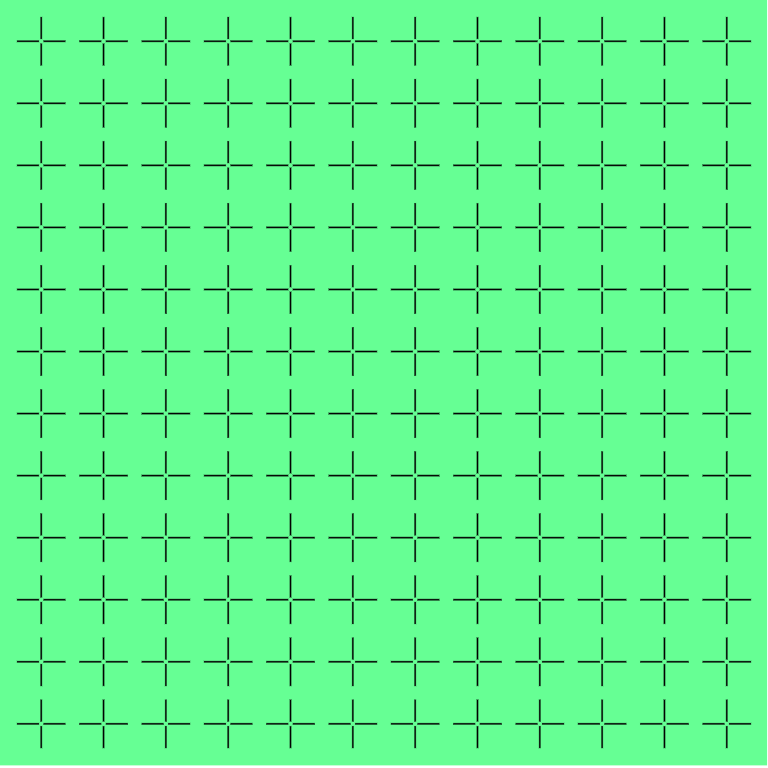
Reproduce this pattern procedurally as a WebGL 1 fragment shader.

```glsl
precision highp float;
// Twelve by twelve grid of thin black open-centred crosses on a mint sheet with a pale trimmed edge.

#define GRID_COUNT 12.0
#define PITCH vec2(0.08115, 0.0808)
#define GRID_CENTER vec2(0.5, 0.5019)
#define ARM_INNER 0.0030
#define ARM_OUTER 0.0315
#define LINE_HALF_WIDTH 0.00102
#define EDGE_PIXELS 0.85
#define GROUND_COLOR vec3(0.40, 1.00, 0.58)
#define INK_COLOR vec3(0.0)
#define TRIM_COLOR vec3(1.0)
#define TRIM_RIGHT_BOTTOM vec2(0.0012, 0.0034)

uniform vec2 u_resolution;

// Signed distance to a mirrored pair of arms lying along x.
float armPair(vec2 p) {
    vec2 q = abs(p);
    float middle = 0.5 * (ARM_INNER + ARM_OUTER);
    float halfLength = 0.5 * (ARM_OUTER - ARM_INNER);
    return max(abs(q.x - middle) - halfLength, q.y - LINE_HALF_WIDTH);
}

float openCross(vec2 p) {
    return min(armPair(p), armPair(p.yx));
}

void main() {
    float side = min(u_resolution.x, u_resolution.y);
    vec2 uv = (gl_FragCoord.xy - 0.5 * u_resolution) / side + 0.5;

    // Nearest cell of the finite grid, then the offset from its centre.
    vec2 grid = (uv - GRID_CENTER) / PITCH + 0.5 * GRID_COUNT;
    vec2 cell = clamp(floor(grid), 0.0, GRID_COUNT - 1.0);
    vec2 local = (grid - cell - 0.5) * PITCH;

    // Soft edge on each side of the outline.
    float edge = EDGE_PIXELS / side;
    float ink = 1.0 - smoothstep(-edge, edge, openCross(local));
    vec3 color = mix(GROUND_COLOR, INK_COLOR, ink);

    // Pale strips along the right and bottom, blended by pixel coverage.
    vec2 inset = vec2(1.0 - uv.x, uv.y) - TRIM_RIGHT_BOTTOM;
    vec2 sheet = clamp(inset * side + 0.5, 0.0, 1.0);
    color = mix(TRIM_COLOR, color, sheet.x * sheet.y);

    gl_FragColor = vec4(color, 1.0);
}
```
